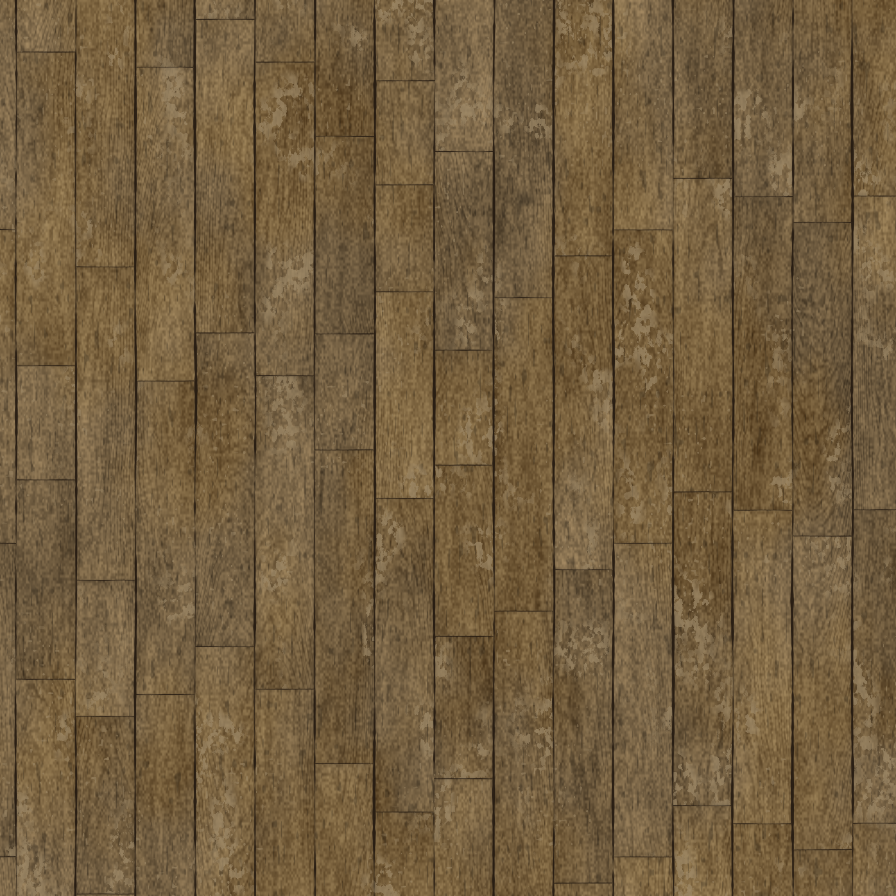
Reproduce this texture procedurally as a Shadertoy shader.

```glsl
const float COLUMNS = 15.0;
const float COLUMN_OFFSET = 0.018;
const float PLANK_LENGTH = 0.35;
const float SPLIT_CHANCE = 0.17;
const float SEAM_MIN = 0.0001;
const float SEAM_MAX = 0.0019;
const float END_SEAM = 0.0006;
const float PLANK_CONTRAST = 0.24;
const float BLOTCH_CONTRAST = 0.80;
const float STREAK_CONTRAST = 0.36;
const float RING_CONTRAST = 0.27;
const float GRAIN_CONTRAST = 0.62;
const float GREY_AMOUNT = 0.75;
const vec3 DARK_OAK = vec3(0.355, 0.265, 0.145);
const vec3 LIGHT_OAK = vec3(0.575, 0.475, 0.315);
const vec3 GREY_TINT = vec3(1.17, 0.98, 0.71);
const vec3 SCUFF_COLOR = vec3(0.62, 0.54, 0.41);
const vec3 SEAM_COLOR = vec3(0.14, 0.10, 0.065);

float hash(vec2 p) {
    vec3 q = fract(p.xyx * 0.1031);
    q += dot(q, q.yzx + 33.33);
    return fract((q.x + q.y) * q.z);
}

float noise(vec2 p) {
    vec2 i = floor(p);
    vec2 f = fract(p);
    f = f * f * (3.0 - 2.0 * f);
    float low = mix(hash(i), hash(i + vec2(1, 0)), f.x);
    float high = mix(hash(i + vec2(0, 1)), hash(i + vec2(1, 1)), f.x);
    return mix(low, high, f.y);
}

float fbm(vec2 p) {
    float sum = 0.0;
    float weight = 0.533;
    for (int i = 0; i < 4; i++) {
        sum += weight * noise(p);
        p = p * 2.03 + 17.3;
        weight *= 0.5;
    }
    return sum;
}

float line(float dist, float halfWidth, float blur) {
    return 1.0 - smoothstep(halfWidth - blur, halfWidth + blur, dist);
}

// Growth rings: arches stretched along the plank
float growthRings(vec2 uv, float across, vec2 id) {
    float center = (hash(id + 5.1) - 0.5) * 0.8;
    float slope = mix(6.0, 60.0, pow(hash(id + 9.7), 2.5));
    float bow = (across - center) * (across - center) * 15.0;
    float warp = fbm(uv * vec2(32.0, 9.0) + id * 3.7) * 4.5;
    float side = hash(id + 2.3) < 0.5 ? -1.0 : 1.0;
    float wave = abs(fract(uv.y * slope + side * bow + warp) - 0.5) * 2.0;
    return smoothstep(0.0, 0.6, wave) - 0.7;
}

void mainImage(out vec4 fragColor, in vec2 fragCoord) {
    vec2 uv = fragCoord / iResolution.y;
    float blur = max(0.6 / iResolution.y, 0.0007);

    // Plank layout: even columns, shifted lengths, a few cut in two
    float wobble = (noise(vec2(uv.x * 15.0, uv.y * 9.0)) - 0.5) * 0.0016;
    float columnPos = (uv.x - COLUMN_OFFSET + wobble) * COLUMNS + 20.0;
    float column = floor(columnPos);
    float across = fract(columnPos) - 0.5;
    float lengthPos = uv.y / PLANK_LENGTH + 10.0 + hash(vec2(column, 71.0));
    float row = floor(lengthPos);
    float along = fract(lengthPos);
    vec2 cell = vec2(column, row);
    float cut = hash(cell + 31.0) < SPLIT_CHANCE ? mix(0.3, 0.7, hash(cell + 47.0)) : 1.0;
    vec2 id = vec2(column, row * 2.0 + step(cut, along));
    float endDist = min(min(along, 1.0 - along), abs(along - cut)) * PLANK_LENGTH;
    float sideDist = (0.5 - abs(across)) / COLUMNS;

    // Wood tone
    vec2 shifted = uv + id * 1.37;
    float blotch = fbm(shifted * vec2(19.0, 8.0)) - 0.5;
    float streak = noise(shifted * vec2(230.0, 24.0)) - 0.5;
    float grain = noise(shifted * vec2(500.0, 310.0)) - 0.5;
    float tone = 0.56 + (hash(id + 13.0) - 0.5) * PLANK_CONTRAST;
    tone += blotch * BLOTCH_CONTRAST + streak * STREAK_CONTRAST + grain * GRAIN_CONTRAST;
    float ringFade = smoothstep(0.25, 0.7, fbm(shifted * vec2(11.0, 6.0) + 8.0));
    tone += growthRings(uv, across, id) * RING_CONTRAST * ringFade;
    vec3 color = mix(DARK_OAK, LIGHT_OAK, clamp(tone, -0.4, 1.3));

    // Greyed wear and open pores
    float luma = dot(color, vec3(0.299, 0.587, 0.114));
    float wear = smoothstep(0.34, 0.72, fbm(uv * vec2(9.0, 6.0) + 40.0) + 0.2 * (hash(id + 61.0) - 0.5));
    color = mix(color, luma * GREY_TINT, wear * GREY_AMOUNT);
    float pores = smoothstep(0.78, 0.95, noise(shifted * vec2(340.0, 75.0) + 3.0));
    color *= 1.0 - 0.2 * pores;

    // Pale scuffs, broken into crumbs, and small flecks
    float patchArea = smoothstep(0.56, 0.76, fbm(shifted * vec2(21.0, 12.0) + 90.0));
    float crumbs = smoothstep(0.48, 0.60, fbm(uv * vec2(170.0, 125.0)));
    float flecks = smoothstep(0.83, 0.95, noise(uv * vec2(290.0, 190.0) + 7.0));
    float fleckArea = smoothstep(0.42, 0.65, fbm(uv * vec2(16.0, 8.0) + 55.0));
    color = mix(color, SCUFF_COLOR, max(patchArea * crumbs * 0.7, flecks * fleckArea * 0.55));

    // Knots, on a few planks
    vec2 knotOffset = vec2(across / COLUMNS, (along - mix(0.2, 0.8, hash(id + 83.0))) * PLANK_LENGTH);
    float knot = 1.0 - smoothstep(0.002, 0.018, length(knotOffset * vec2(1.0, 1.3)) + 0.02 * blotch);
    color *= 1.0 - 0.28 * knot * step(0.92, hash(id + 97.0));

    // Seams: ragged, fading in and out, with faint grime beside them
    float seamId = floor(columnPos + 0.5) * 7.3;
    float opening = 0.6 * noise(vec2(seamId, uv.y * 9.0)) + 0.4 * noise(vec2(seamId + 3.0, uv.y * 60.0));
    float ragged = (noise(vec2(seamId, uv.y * 170.0)) - 0.5) * 0.0007;
    float sideSeam = line(sideDist + ragged, mix(SEAM_MIN, SEAM_MAX, opening), blur);
    sideSeam *= mix(0.5, 1.0, smoothstep(0.2, 0.55, opening));
    float endSeam = line(endDist, END_SEAM, blur) * mix(0.3, 0.95, noise(vec2(uv.x * 60.0, row + column * 5.0)));
    color *= 1.0 - 0.10 * exp(-min(sideDist, endDist) * 400.0);
    color = mix(color, SEAM_COLOR, max(sideSeam, endSeam) * 0.92);

    fragColor = vec4(color, 1.0);
}
```
